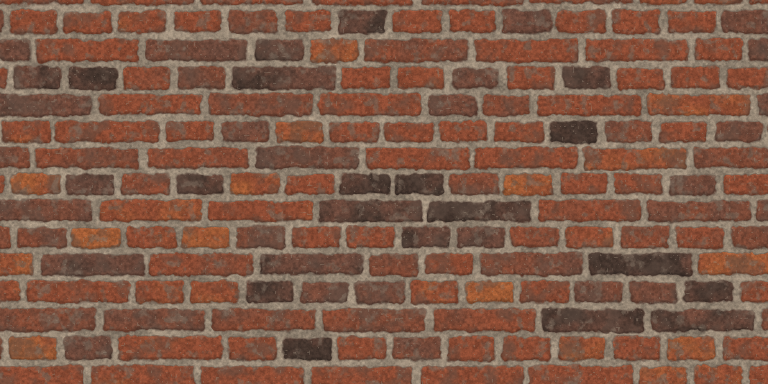
Write a Shadertoy shader that draws this texture.

```glsl
const float COURSES = 14.0;          // rows of brick down the canvas
const float STRETCHERS = 7.0;        // long bricks across the canvas
const float FIRST_COURSE = 0.27;     // gap above the top course, in courses
const float COURSE_DRIFT = 0.10;     // unevenness of course heights
const float ODD_BRICK = 0.07;        // chance of a split or merged brick
const vec2 HALF_JOINT = vec2(0.0100, 0.0085);
const float SIZE_JITTER = 0.0035;
const float CORNER = 0.007;
const float CHIPPING = 0.013;
const float DUST = 0.62;

const vec3 CHARRED = vec3(0.27, 0.21, 0.18);
const vec3 BROWN = vec3(0.41, 0.28, 0.23);
const vec3 RED = vec3(0.54, 0.29, 0.20);
const vec3 ORANGE = vec3(0.63, 0.36, 0.21);
const vec3 MORTAR = vec3(0.58, 0.52, 0.45);
const vec3 GRIME = vec3(0.37, 0.30, 0.26);

// Horizontal joint offset of each course, in stretcher lengths
const float BOND[14] = float[14](0.05, 0.30, 0.09, 0.87, 0.48, 0.30, 0.07,
                                 0.87, 0.13, 0.34, 0.21, 0.91, 0.05, 0.80);

float hash(vec2 p) {
    vec3 v = fract(vec3(p.xyx) * 0.1031);
    v += dot(v, v.yzx + 33.33);
    return fract((v.x + v.y) * v.z);
}

float noise(vec2 p) {
    vec2 i = floor(p), f = fract(p);
    f = f * f * (3.0 - 2.0 * f);
    return mix(mix(hash(i), hash(i + vec2(1, 0)), f.x),
               mix(hash(i + vec2(0, 1)), hash(i + vec2(1, 1)), f.x), f.y);
}

float fbm(vec2 p) {
    float sum = 0.0, amp = 0.53;
    for (int i = 0; i < 4; i++) {
        sum += amp * noise(p);
        p = mat2(1.6, 1.2, -1.2, 1.6) * p + 17.3;
        amp *= 0.5;
    }
    return sum;
}

float roundedBox(vec2 p, vec2 halfSize, float r) {
    vec2 q = abs(p) - halfSize + r;
    return length(max(q, 0.0)) + min(max(q.x, q.y), 0.0) - r;
}

// Position inside the brick cell; also gives the cell's size and identity
vec2 brickCell(vec2 uv, out vec2 size, out vec2 id) {
    float y = (1.0 - uv.y) * COURSES - FIRST_COURSE;
    y -= COURSE_DRIFT * sin(6.28318 * y / COURSES + 0.4) - 0.03;
    float row = mod(floor(y), COURSES);
    float x = uv.x * STRETCHERS - BOND[int(row)];
    bool headers = mod(row, 2.0) < 0.5;
    if (hash(vec2(mod(floor(x), STRETCHERS), row + 50.0)) < ODD_BRICK) headers = !headers;
    float parts = headers ? 2.0 : 1.0;
    size = vec2(2.0 / (STRETCHERS * parts), 1.0 / COURSES);
    id = vec2(mod(floor(x * parts), STRETCHERS * parts) + 20.0 * parts, row);
    return (vec2(fract(x * parts), 1.0 - fract(y)) - 0.5) * size;
}

vec3 brickColor(vec2 id, vec2 p) {
    float tone = hash(id + 7.7) + 0.4 * (fbm(p * 16.0 + id) - 0.5);
    vec3 color = mix(BROWN, RED, smoothstep(0.1, 0.55, tone));
    color = mix(color, ORANGE, smoothstep(0.78, 1.05, tone));
    return mix(CHARRED, color, smoothstep(-0.02, 0.16, tone));
}

void mainImage(out vec4 fragColor, in vec2 fragCoord) {
    vec2 uv = fragCoord / iResolution.xy;
    vec2 p = uv * vec2(2.0, 1.0);
    float pixel = 1.0 / iResolution.y;

    // Worn brick outline
    vec2 size, id;
    vec2 local = brickCell(uv, size, id);
    vec2 jitter = vec2(hash(id + 3.1), hash(id + 5.9)) - 0.5;
    vec2 shift = vec2(hash(id + 11.3), hash(id + 13.7)) - 0.5;
    vec2 halfSize = 0.5 * size - HALF_JOINT + jitter * SIZE_JITTER;
    float d = roundedBox(local - shift * SIZE_JITTER, halfSize, CORNER);
    d += CHIPPING * (fbm(p * 36.0) - 0.5) + 0.004 * (noise(p * 120.0) - 0.5);

    float grain = fbm(p * 150.0) - 0.5;
    float stain = fbm(p * 22.0 + 40.0);

    // Mortar, darker in the crevice around each brick
    vec3 mortar = MORTAR * (1.0 + 0.45 * grain + 0.35 * (stain - 0.5));
    mortar = mix(mortar, GRIME, 0.55 * (1.0 - smoothstep(0.0, 0.005, d)));

    // Brick face with grime, mortar dust and pale specks
    vec3 brick = brickColor(id, p) * (1.0 + 0.5 * grain);
    brick = mix(brick, GRIME, 0.5 * smoothstep(0.48, 0.75, stain));
    float dust = smoothstep(0.55, 0.78, fbm(p * 48.0 + 90.0));
    brick = mix(brick, mortar, DUST * dust);
    float speck = smoothstep(0.86, 0.96, noise(p * 170.0 + 5.0));
    brick = mix(brick, MORTAR, 0.4 * speck);

    // Light from above on the rounded edges
    float rim = smoothstep(-0.009, 0.0, d);
    brick *= 1.0 + rim * (0.14 * sign(local.y) * smoothstep(0.0, 0.02, abs(local.y)) - 0.08);

    float edge = max(0.0012, 0.75 * pixel);
    vec3 color = mix(brick, mortar, smoothstep(-edge, edge, d));
    fragColor = vec4(clamp(color, 0.0, 1.0), 1.0);
}
```
